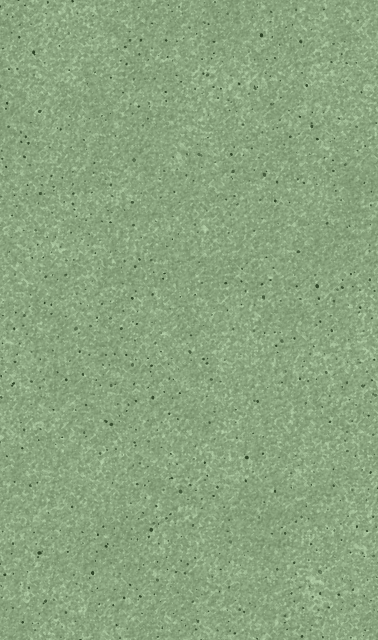
Reproduce this texture procedurally as a Shadertoy shader.

```glsl
// Sage green rendered plaster: fine sandy grain with pale flecks and dark pits.
// Layered value noise gives the grain and its raking light; jittered grids
// scatter irregular pinholes, gathered loosely by a slow density noise.

const vec3 BASE_COLOUR = vec3(0.533, 0.633, 0.487);
const vec3 TONE_TINT = vec3(0.98, 1.03, 0.98);
const vec3 PIT_COLOUR = vec3(0.17, 0.26, 0.14);

// Frequencies count noise cells per canvas height
const float FINE_FREQ = 430.0;
const float GRAIN_FREQ = 235.0;
const float RELIEF_FREQ = 270.0;
const float FLECK_FREQ = 300.0;
const float FINE_GAIN = 0.095;
const float GRAIN_GAIN = 0.075;
const float RELIEF_GAIN = 0.075;
const float FLECK_GAIN = 0.10;
const float MOTTLE_GAIN = 0.024;
const vec2 LIGHT_STEP = vec2(-0.0014, 0.0016);

// Cell size, share of cells filled, smallest and largest radius
const vec4 SMALL_PITS = vec4(0.019, 0.46, 0.0011, 0.0023);
const vec4 LARGE_PITS = vec4(0.052, 0.32, 0.0021, 0.0034);

float hash(vec2 p) {
    vec3 q = fract(vec3(p.xyx) * 0.1031);
    q += dot(q, q.yzx + 33.33);
    return fract((q.x + q.y) * q.z);
}

float noise(vec2 p) {
    vec2 cell = floor(p);
    vec2 f = fract(p);
    f = f * f * (3.0 - 2.0 * f);
    float low = mix(hash(cell), hash(cell + vec2(1, 0)), f.x);
    float high = mix(hash(cell + vec2(0, 1)), hash(cell + vec2(1, 1)), f.x);
    return mix(low, high, f.y);
}

vec2 turn(vec2 p, float angle) {
    float c = cos(angle), s = sin(angle);
    return vec2(c * p.x - s * p.y, s * p.x + c * p.y);
}

// Rotated noise hides the lattice directions
float turnedNoise(vec2 p, float angle, float frequency) {
    return noise((turn(p, angle) + 3.0) * frequency);
}

// Brightness offset of the sandy surface
float surfaceTone(vec2 p) {
    float fine = turnedNoise(p, 0.6, FINE_FREQ) - 0.5;
    float grain = turnedNoise(p, 1.1, GRAIN_FREQ) - 0.5;
    float relief = turnedNoise(p, 0.3, RELIEF_FREQ)
                 - turnedNoise(p + LIGHT_STEP, 0.3, RELIEF_FREQ);
    float mottle = 0.5 * turnedNoise(p, 0.9, 9.0)
                 + 0.5 * turnedNoise(p, 0.2, 32.0) - 0.5;
    float fleck = smoothstep(0.60, 0.90,
        turnedNoise(p, 0.8, FLECK_FREQ) + 0.25 * mottle);
    return FINE_GAIN * fine + GRAIN_GAIN * grain + RELIEF_GAIN * relief
         + FLECK_GAIN * fleck + MOTTLE_GAIN * mottle;
}

// Returns pit coverage in x and its lit lower rim in y
vec2 pitLayer(vec2 p, vec4 pits, float seed, float pixel) {
    vec2 result = vec2(0.0);
    vec2 home = floor(p / pits.x);
    float wobble = (noise(p * 400.0 + seed) - 0.5) * 0.0010;
    float soft = max(0.7 * pixel, 0.0009);
    for (int y = -1; y <= 1; y++) {
        for (int x = -1; x <= 1; x++) {
            vec2 cell = home + vec2(x, y);
            vec2 key = cell + seed;
            vec2 jitter = vec2(hash(key + 11.3), hash(key + 47.9));
            vec2 centre = (cell + jitter) * pits.x;
            float density = pits.y * (0.25 + 1.5 * noise(centre * 8.0 + 3.0));
            if (hash(key + 83.1) > density) continue;

            float size = hash(key + 29.7);
            float radius = mix(pits.z, pits.w, size * size);
            vec2 offset = turn(p - centre, 6.28 * hash(key + 61.5));
            float edge = length(offset * vec2(1.0, 1.2)) + wobble - radius;
            float depth = mix(0.5, 1.0, hash(key + 5.7));
            result.x = max(result.x, depth * (1.0 - smoothstep(-soft, soft, edge)));

            float rim = length(p - centre - vec2(0.0010, -0.0013)) - radius;
            result.y = max(result.y, 1.0 - smoothstep(-soft, 2.0 * soft, rim));
        }
    }
    return result;
}

void mainImage(out vec4 fragColor, in vec2 fragCoord) {
    float pixel = 1.0 / iResolution.y;
    vec2 p = fragCoord * pixel;

    vec3 colour = BASE_COLOUR + TONE_TINT * surfaceTone(p);

    // Pits over the grain, each with a faint bright lip
    vec2 pits = max(pitLayer(p, SMALL_PITS, 17.0, pixel),
                    pitLayer(p, LARGE_PITS, 139.0, pixel));
    colour += 0.04 * pits.y * TONE_TINT;
    colour = mix(colour, PIT_COLOUR, pits.x);

    fragColor = vec4(clamp(colour, 0.0, 1.0), 1.0);
}
```
